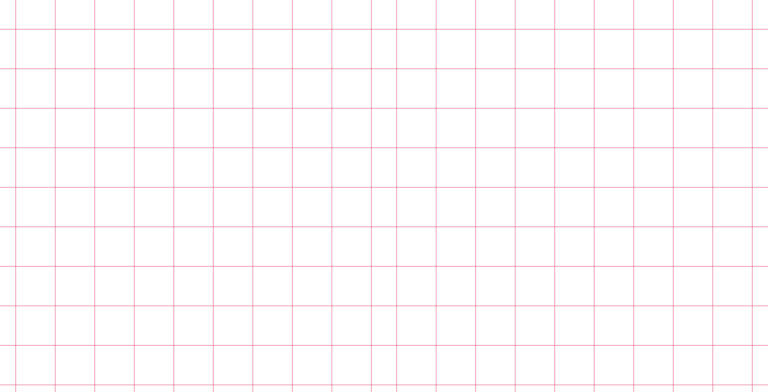
This pattern is drawn by a Shadertoy shader. Its source:

```glsl
// Two square grids of hairline pink rules on white, mirrored about the
// vertical centre line so that a narrow column is left between them.
// Distances are in canvas heights; thin rules fade by their pixel coverage.

// Distance to the nearest rule of a repeating set, one of them at zero.
float ruleDistance(float position, float spacing) {
    return abs(position - spacing * round(position / spacing));
}

// Share of a pixel inked by a rule, kept even when the rule is sub-pixel.
float ruleCoverage(float dist, float width, float pixel) {
    float halfWidth = 0.5 * max(width, pixel);
    float edge = clamp((halfWidth - dist) / pixel + 0.5, 0.0, 1.0);
    return edge * min(width / pixel, 1.0);
}

void mainImage(out vec4 fragColor, in vec2 fragCoord) {
    float pixel = 1.0 / iResolution.y;
    float x = (fragCoord.x - 0.5 * iResolution.x) * pixel;
    float depth = 1.0 - fragCoord.y * pixel;
    float spacing = 0.1008;
    float lineWidth = 0.00101;

    // Upright rules mirror around the narrow middle column
    float upright = ruleCoverage(ruleDistance(abs(x) - 0.0323, spacing), lineWidth, pixel);

    // Level rules are measured down from the top edge
    float level = ruleCoverage(ruleDistance(depth - 0.0746, spacing), lineWidth, pixel);

    // Ink over white paper
    float ink = 1.0 - (1.0 - upright) * (1.0 - level);
    vec3 color = mix(vec3(1.0), vec3(0.84, 0.15, 0.36), ink);
    fragColor = vec4(color, 1.0);
}
```
